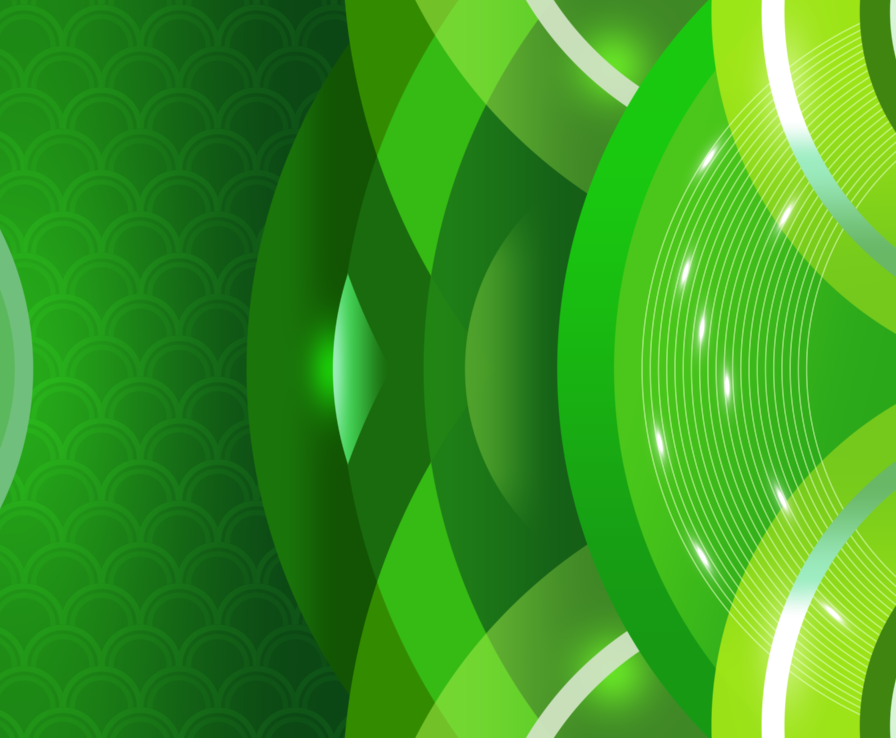
Give the GLSL for this background, as a WebGL 1 fragment shader.

```glsl
precision highp float;
// Layered green discs with a scale pattern, glossy rings, fine arcs and sparkles.
uniform vec2 u_resolution;

// Antialiased coverage of a disc.
float disc(vec2 p, vec2 center, float radius) {
  float px = 1.0 / u_resolution.y;
  return 1.0 - smoothstep(-px, px, length(p - center) - radius);
}

float ring(vec2 p, vec2 center, float inner, float outer) {
  return disc(p, center, outer) - disc(p, center, inner);
}

float glow(vec2 p, vec2 center, vec2 size) {
  vec2 d = (p - center) / size;
  return exp(-dot(d, d));
}

float hash(vec2 p) {
  return fract(sin(dot(p, vec2(127.1, 311.7))) * 43758.5453);
}

// Overlapping rows of double rings, lower rows in front.
float scales(vec2 p) {
  vec2 cell = vec2(0.105, 0.056);
  float row = floor(p.y / cell.y);
  float value = 0.0;
  for (int i = 0; i < 2; i++) {
    float r = row + 1.0 - float(i);
    float x = p.x / cell.x + 0.5 * mod(r, 2.0);
    vec2 d = vec2((fract(x) - 0.5) * cell.x, p.y - r * cell.y);
    float bands = ring(d, vec2(0.0), 0.048, 0.056) + 0.7 * ring(d, vec2(0.0), 0.036, 0.043);
    float tone = 0.75 + 0.25 * hash(vec2(floor(x), r));
    value = mix(value, bands * tone, disc(d, vec2(0.0), 0.056));
  }
  return value;
}

// Fan of arcs: t = 0 is the outermost; returns center x and radius.
vec2 fanArc(float t) {
  return mix(vec2(1.389, 0.519), vec2(1.481, 0.388), t);
}

float fanLines(vec2 p) {
  float px = 1.0 / u_resolution.y;
  float sum = 0.0;
  for (int i = 0; i < 21; i++) {
    vec2 arc = fanArc(float(i) / 20.0);
    float d = abs(length(p - vec2(arc.x, 0.0)) - arc.y);
    sum = max(sum, 1.0 - smoothstep(0.0003, 0.0003 + 1.2 * px, d));
  }
  return sum;
}

// Bright streaks lying along the arcs.
float sparkles(vec2 p) {
  float sum = 0.0;
  for (int i = 0; i < 9; i++) {
    float n = float(i);
    vec2 arc = fanArc(0.35 + 0.33 * cos((n - 1.2) * 2.618));
    float y = 0.285 - 0.077 * n;
    vec2 normal = vec2(-sqrt(arc.y * arc.y - y * y), y) / arc.y;
    vec2 d = p - vec2(arc.x, 0.0) - normal * arc.y;
    vec2 local = vec2(dot(d, normal), dot(d, vec2(-normal.y, normal.x)));
    sum += glow(local, vec2(0.0), vec2(0.0035, 0.017));
    sum += 0.35 * glow(local, vec2(0.0), vec2(0.011, 0.033));
  }
  return sum;
}

// Patterned backdrop with a pale disc at the left edge.
vec3 backdrop(vec2 p, vec2 q) {
  vec3 col = mix(vec3(0.11, 0.52, 0.08), vec3(0.045, 0.28, 0.08), smoothstep(0.03, 0.43, p.x));
  col += vec3(0.04, 0.15, 0.02) * glow(q, vec2(0.0), vec2(0.22, 0.3));
  col += vec3(0.015, 0.055, 0.01) * scales(p + vec2(0.02, 0.01));
  vec3 pale = mix(vec3(0.44, 0.75, 0.49), vec3(0.36, 0.72, 0.36), disc(q, vec2(-0.28, 0.0), 0.3));
  return mix(col, pale, disc(q, vec2(-0.377, 0.0), 0.422));
}

// Dark discs, olive and green crossings, and the glowing lens.
vec3 middleLayers(vec3 col, vec2 q) {
  vec3 dark = mix(vec3(0.1, 0.46, 0.04), vec3(0.07, 0.33, 0.01), smoothstep(0.38, 0.46, q.x));
  col = mix(col, dark, disc(q, vec2(1.103, 0.0), 0.769));
  col += vec3(0.03, 0.45, 0.02) * glow(q, vec2(0.45, 0.0), vec2(0.03, 0.055));

  float crossing = disc(q, vec2(1.367, 0.576), 0.903);
  col = mix(col, vec3(0.2, 0.55, 0.0), crossing);
  vec3 leaf = mix(vec3(0.1, 0.42, 0.05), vec3(0.21, 0.73, 0.08), crossing);
  col = mix(col, leaf, disc(q, vec2(1.32, 0.0), 0.859));

  float lens = disc(q, vec2(0.87, 0.0), 0.419) * (1.0 - disc(q, vec2(1.321, 0.435), 0.903));
  float fade = 1.0 - smoothstep(0.465, 0.53, q.x);
  vec3 mint = mix(vec3(0.25, 0.82, 0.32), vec3(0.6, 0.93, 0.72), glow(q, vec2(0.452, 0.0), vec2(0.016, 0.12)));
  col = mix(col, mint, lens * fade * step(q.x, 0.55));

  vec3 forest = mix(vec3(0.13, 0.52, 0.08), vec3(0.09, 0.39, 0.08), smoothstep(0.58, 0.8, q.x));
  forest += vec3(-0.01, -0.02, 0.01) * crossing;
  col = mix(col, forest, disc(q, vec2(1.373, 0.0), 0.799));
  float sheen = (1.0 - smoothstep(0.63, 0.75, q.x)) * (1.0 - smoothstep(0.13, 0.25, q.y));
  col = mix(col, vec3(0.33, 0.65, 0.18), 0.9 * sheen * disc(q, vec2(0.94, 0.0), 0.31));

  float veil = mix(0.52, 0.28, smoothstep(0.6, 0.82, q.x));
  col = mix(col, vec3(0.68, 0.95, 0.3), veil * disc(q, vec2(1.184, 0.818), 0.698));
  col += vec3(0.15, 0.35, 0.0) * glow(q, vec2(0.83, 0.41), vec2(0.05));
  return mix(col, vec3(0.81, 0.89, 0.76), 0.95 * ring(q, vec2(1.108, 0.737), 0.429, 0.461));
}

// Bright discs, arcs, lime corners and glossy rings.
vec3 rightLayers(vec3 col, vec2 p, vec2 q) {
  vec3 emerald = mix(vec3(0.09, 0.6, 0.08), vec3(0.1, 0.79, 0.06), smoothstep(-0.4, 0.35, p.y));
  col = mix(col, emerald, disc(q, vec2(1.467, 0.0), 0.712));
  vec3 fresh = mix(vec3(0.29, 0.78, 0.1), vec3(0.17, 0.66, 0.1), smoothstep(0.85, 1.2, p.x - 0.25 * p.y));
  col = mix(col, fresh, disc(q, vec2(1.497, 0.0), 0.665));

  vec3 lime = mix(vec3(0.48, 0.8, 0.11), vec3(0.65, 0.91, 0.09), smoothstep(0.1, 0.42, q.y));
  col = mix(col, lime, 0.92 * disc(q, vec2(1.47, 0.484), 0.506));
  col = mix(col, vec3(0.88, 1.0, 0.75), 0.5 * fanLines(p));
  col = mix(col, vec3(0.95, 1.0, 0.8), 0.5 * glow(q, vec2(1.065, 0.38), vec2(0.035, 0.08)));

  vec3 gloss = mix(vec3(0.41, 0.72, 0.4), vec3(0.62, 0.93, 0.76), smoothstep(0.15, 0.29, q.y));
  gloss = mix(gloss, vec3(1.0), smoothstep(0.28, 0.34, q.y));
  col = mix(col, gloss, ring(q, vec2(1.478, 0.484), 0.415, 0.446));
  vec2 core = vec2(1.462, 0.484);
  col = mix(col, vec3(0.25, 0.52, 0.06), disc(q, core, 0.297));
  col = mix(col, vec3(0.85, 0.96, 0.85), disc(q, core, 0.256));
  return mix(col, vec3(1.0), min(sparkles(p), 1.0));
}

void main() {
  vec2 p = (gl_FragCoord.xy - vec2(0.0, 0.5 * u_resolution.y)) / u_resolution.y;
  vec2 q = vec2(p.x, abs(p.y)); // mirrored across the middle
  vec3 col = middleLayers(backdrop(p, q), q);
  gl_FragColor = vec4(rightLayers(col, p, q), 1.0);
}
```
